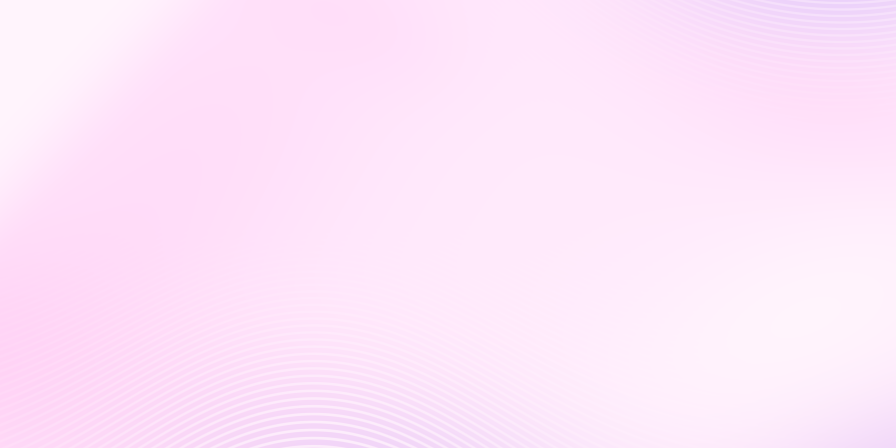
A Shadertoy shader for this background:

```glsl
// A pale pink backdrop: soft rotated glows are layered over a blush base,
// then two families of fine white contour lines are drawn on top,
// a hill rising from the lower left and a bowl hanging from the upper right.

const vec3 BLUSH    = vec3(1.00, 0.918, 0.986);
const vec3 PINK     = vec3(1.00, 0.868, 0.976);
const vec3 ROSE     = vec3(1.00, 0.820, 0.960);
const vec3 LAVENDER = vec3(0.905, 0.805, 0.980);
const vec3 LILAC    = vec3(0.925, 0.820, 0.970);
const vec3 PEARL    = vec3(1.00, 0.956, 0.990);

// Gaussian falloff inside a rotated ellipse.
float glow(vec2 p, vec2 centre, vec2 radius, float angle) {
    float c = cos(angle), s = sin(angle);
    vec2 d = p - centre;
    vec2 q = vec2(c * d.x + s * d.y, c * d.y - s * d.x) / radius;
    return exp(-dot(q, q));
}

// Evenly spaced smooth lines along the contours of a height field.
float contours(float level, float spacing, float halfWidth) {
    float offset = abs(fract(level / spacing) - 0.5) * spacing;
    float blur = max(fwidth(level), 1e-5);
    return 1.0 - smoothstep(halfWidth - 0.5 * blur, halfWidth + 0.8 * blur, offset);
}

// Broad colour fields, from the largest to the most local.
vec3 backdrop(vec2 p) {
    vec3 col = BLUSH;

    // Diagonal pink sweep from the left edge to the top.
    col = mix(col, PINK, glow(p, vec2(0.36, 0.57), vec2(0.78, 0.34), 0.86));
    col = mix(col, PINK, 0.80 * glow(p, vec2(0.75, 0.97), vec2(0.25, 0.13), -0.4));
    col = mix(col, ROSE, 0.85 * glow(p, vec2(-0.03, 0.19), vec2(0.33, 0.27), 0.3));

    // Lower left foot, shading to lilac.
    col = mix(col, ROSE, 0.60 * glow(p, vec2(0.50, 0.02), vec2(0.58, 0.24), -0.15));
    col = mix(col, LILAC, 0.85 * glow(p, vec2(0.90, -0.07), vec2(0.48, 0.18), -0.12));

    // Pearl corner at the upper left.
    float corner = dot(p - vec2(0.0, 0.55), normalize(vec2(-1.0, 0.93)));
    col = mix(col, PEARL, smoothstep(-0.10, 0.13, corner));

    // Pink and lavender at the upper right.
    col = mix(col, PINK, glow(p, vec2(1.80, 0.84), vec2(0.50, 0.23), -0.4));
    col = mix(col, LAVENDER, 0.95 * glow(p, vec2(1.85, 1.05), vec2(0.34, 0.14), -0.04));

    // Pearl pool and lilac corner at the lower right.
    col = mix(col, PEARL, glow(p, vec2(1.80, 0.29), vec2(0.50, 0.23), 0.38));
    col = mix(col, LILAC, 0.80 * glow(p, vec2(2.06, -0.03), vec2(0.42, 0.14), 0.3));
    return col;
}

void mainImage(out vec4 fragColor, in vec2 fragCoord) {
    // Height spans 0..1 and width spans 0..2.
    vec2 p = fragCoord / iResolution.xy * vec2(2.0, 1.0);
    vec3 col = backdrop(p);

    // Hill of lines, strongest along the bottom and closer together above.
    float hill = p.y + 0.35 * p.y * p.y
               - 0.42 * exp(-pow(abs(p.x - 0.70) / 0.58, 2.0));
    float hillFade = (1.0 - smoothstep(-0.02, 0.52, p.y))
                   * glow(p, vec2(0.74, 0.0), vec2(0.58, 0.85), 0.0);
    col = mix(col, PEARL, 0.80 * hillFade * contours(hill, 0.0185, 0.0027));

    // Bowl of lines, strongest along the top.
    float bowl = p.y - 0.60 * (p.x - 1.88) * (p.x - 1.88);
    float bowlFade = smoothstep(0.68, 1.0, p.y)
                   * glow(p, vec2(1.86, 1.0), vec2(0.42, 0.45), 0.0);
    col = mix(col, PEARL, 0.42 * bowlFade * contours(bowl, 0.0145, 0.0022));

    fragColor = vec4(col, 1.0);
}
```
